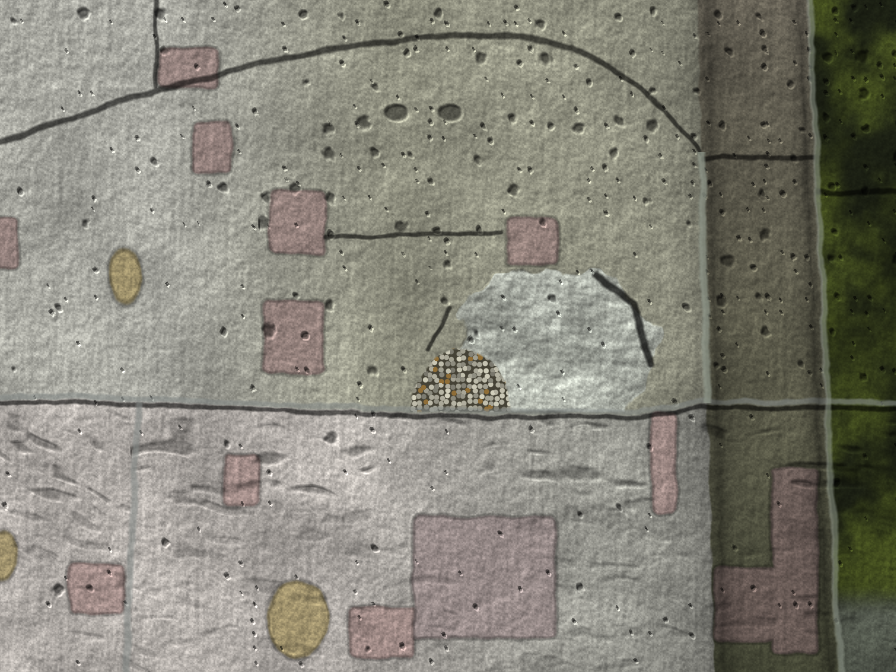
Write a Shadertoy shader that draws this texture.

```glsl
// Weathered sandstone: a curved pier, a pilaster and a mossy recess.
// Noise relief is lit from the upper left; joints, repairs and cracks
// are distance fields. Units: 5.76 per canvas height, y down.
float hash(vec2 p) {
  vec3 q = fract(p.xyx * vec3(.1031, .103, .0973));
  q += dot(q, q.yzx + 33.33);
  return fract((q.x + q.y) * q.z);
}
float noise(vec2 p) {
  vec2 i = floor(p), f = fract(p), e = vec2(1, 0);
  f *= f * (3. - 2. * f);
  return mix(mix(hash(i), hash(i + e), f.x), mix(hash(i + e.yx), hash(i + 1.), f.x), f.y);
}
float fbm(vec2 p) {
  float sum = 0., amp = .5;
  for (int i = 0; i < 4; i++, amp *= .5) {
    sum += amp * noise(p);
    p = mat2(1.6, 1.2, -1.2, 1.6) * p + 7.3;
  }
  return sum;
}
float fill(float d) { return 1. - smoothstep(-.012, .012, d); }
float stroke(float d, float w) { return 1. - smoothstep(w * .4, w + .012, abs(d)); }
float box(vec2 p, vec4 b) {
  vec2 d = abs(p - b.xy) - b.zw + .05;
  return length(max(d, 0.)) + min(max(d.x, d.y), 0.) - .05;
}
float oval(vec2 p, vec4 b) { return (length((p - b.xy) / b.zw) - 1.) * min(b.z, b.w); }
float seg(vec2 p, vec4 s) {
  vec2 a = p - s.xy, d = s.zw - s.xy;
  return length(a - d * clamp(dot(a, d) / dot(d, d), 0., 1.));
}
// Scattered holes, at most one per cell
float pits(vec2 q, float density) {
  vec2 id = floor(q), c = .3 + .4 * vec2(hash(id + 3.), hash(id + 17.));
  float r = mix(.07, .22, pow(hash(id + 41.), 3.));
  float d = length(fract(q) - c) + .1 * noise(q * 9.) - .05;
  return step(hash(id), density) * (1. - smoothstep(r * .5, r + .04, d));
}
float holes(vec2 p) {
  float many = max(step(6.05, p.x) * step(p.y, 3.4), .6 * step(p.y, 2.3) * smoothstep(1.8, 3.2, p.x));
  float h = max(pits(p * 3.3, .12 + .4 * many), pits(p * 8. + 40., .07 + .2 * many));
  return max(h, fill(oval(vec2(abs(p.x - 3.63), p.y), vec4(.23, .97, .1, .07))));
}
float hollow(vec2 p) {
  float d = oval(p, vec4(4.75, 3.02, .83, .72)) + .35 * (fbm(p * 3.5) - .47);
  return fill(max(d, p.y - 3.53));
}
// Worn bedding streaks of the lower course
float erosion(vec2 p) {
  float tilt = p.x < 1.12 ? .45 : .03;
  float n = noise(vec2(p.x * 2.6, (p.y - tilt * p.x) * 13. + 2. * noise(p * 3.)));
  float low = smoothstep(3.5, 3.65, p.y) * (1. - .6 * smoothstep(4.1, 4.5, p.y));
  return low * smoothstep(.62, .85, n) * smoothstep(.3, .55, noise(p * vec2(7, 12)));
}
float relief(vec2 p) {
  float h = fbm(p * 3.) * .3 + fbm(p * 13.) * .24 + noise(p * 45.) * .08;
  h += noise(p * vec2(24, 2.5)) * .09 + hollow(p) * (fbm(p * vec2(4, 7)) * .8 - .35);
  return h - .35 * holes(p) - .22 * erosion(p);
}
void inlay(inout vec3 col, float d, vec3 tint) {
  col = mix(col, tint, .85 * fill(d)) * (1. - .25 * stroke(d, .018));
}
vec3 pebbles(vec2 q) {
  float best = 9., tone = 0.;
  for (int k = 0; k < 9; k++) {
    vec2 c = floor(q) + vec2(k % 3, k / 3) - 1.;
    float d = length(c + .2 + .6 * vec2(hash(c), hash(c + 9.)) - q);
    if (d < best) { best = d; tone = hash(c + 23.); }
  }
  vec3 stone = tone > .93 ? vec3(.56, .43, .22) : vec3(.78, .77, .7) * (.6 + .5 * tone);
  return mix(stone, vec3(.27, .26, .21), smoothstep(.35, .6, best));
}
void mainImage(out vec4 fragColor, in vec2 fragCoord) {
  vec2 p = vec2(fragCoord.x, iResolution.y - fragCoord.y) / iResolution.y * 5.76;
  vec2 w = p + .06 * vec2(fbm(p * 5.) - .47, fbm(p * 5. + 31.) - .47);
  float corner = w.x - 5.98 - .025 * p.y, edge = w.x - 6.88 - .045 * p.y;
  float pier = fill(corner), recess = 1. - fill(edge - .05);
  float arch = w.y - .3 - (p.x < 4. ? .92 * pow(1. - p.x / 4., 1.6) : pow(p.x / 2. - 2., 2.6));
  float bed = w.y - 3.42 - .13 * smoothstep(0., 4.5, p.x) + .08 * smoothstep(5.4, 6.1, p.x);
  // Stone colours
  vec3 col = mix(vec3(.64, .64, .61), vec3(.57, .57, .505), smoothstep(1.2, 3.6, p.x));
  vec3 lower = mix(vec3(.69, .67, .65), vec3(.59, .59, .56), smoothstep(2.5, 5.4, p.x));
  col = mix(lower, col, fill(bed)) * (1. - .13 * smoothstep(5.2, 6.1, p.x));
  col = mix(mix(vec3(.43, .41, .36), vec3(.33, .33, .265), p.y / 4.), col, pier);
  vec3 moss = mix(vec3(.1, .115, .07), vec3(.26, .3, .12), smoothstep(.25, .7, fbm(p * 2.3)));
  col = mix(col, mix(moss, vec3(.31, .33, .29), smoothstep(5., 5.3, p.y)), recess);
  col *= .8 + .42 * fbm(p * 1.7 + 12.);
  col = mix(col, vec3(.69, .71, .68) * (.72 + .55 * fbm(p * 3.)), .8 * hollow(p));
  // Repairs in pink and ochre stone
  vec3 pink = vec3(.57, .485, .47), ochre = vec3(.62, .56, .39);
  vec4 slabs[10] = vec4[10](
    vec4(1.82, 1.27, .17, .22), vec4(2.55, 1.91, .24, .28), vec4(4.56, 2.07, .22, .21),
    vec4(2.52, 2.89, .26, .31), vec4(.03, 2.08, .13, .22), vec4(1.61, .58, .25, .17),
    vec4(.83, 5.04, .24, .22), vec4(5.69, 3.97, .11, .44), vec4(2.07, 4.11, .15, .22),
    vec4(3.28, 5.42, .28, .22));
  for (int i = 0; i < 10; i++) inlay(col, box(w, slabs[i]), pink * (1. + .1 * step(3.5, p.y)));
  inlay(col, box(w, vec4(4.15, 4.95, .61, .52)), vec3(.58, .525, .52));
  inlay(col, min(box(w, vec4(6.82, 4.8, .2, .8)), box(w, vec4(6.56, 5.18, .44, .32))), pink * .76);
  inlay(col, min(oval(w, vec4(1.07, 2.37, .13, .24)), oval(w, vec4(.02, 4.76, .13, .21))), ochre);
  inlay(col, oval(w, vec4(2.55, 5.3, .26, .33)), ochre);
  // Relief light and pebble fill
  vec2 e = vec2(.009, .014);
  col *= clamp(1. + 1.5 * (relief(p + e) - relief(p - e)), .45, 1.5);
  col *= (1. - .4 * holes(p) - .25 * erosion(p)) * (.91 + .18 * noise(p * 80.));
  col = mix(col, pebbles(p * 21.), fill(max(oval(w, vec4(3.95, 3.5, .43, .5)), p.y - 3.53)));
  // Cracks, joints and seams
  float crack = min(seg(w, vec4(2.8, 2.04, 4.3, 1.98)), seg(w, vec4(3.66, 3, 3.86, 2.65)));
  float lip = min(seg(w, vec4(5.12, 2.36, 5.43, 2.62)), seg(w, vec4(5.43, 2.62, 5.58, 3.12)));
  col *= (1. - .6 * stroke(crack, .018)) * (1. - .7 * stroke(lip, .035));
  float gap = max(stroke(arch, .03) * pier, stroke(w.x - 1.34, .018) * fill(arch));
  gap = max(gap, stroke(w.y - 1.36, .022) * (1. - pier) * (1. - recess));
  gap = max(gap, max(stroke(bed - .025, .02), recess * stroke(w.y - 1.65, .025)));
  float mortar = max(stroke(bed + .025, .025), stroke(w.x - 1.34 + .045 * p.y, .03) * (1. - fill(bed)));
  col = mix(col * (1. - .58 * gap), vec3(.52, .54, .53), .6 * mortar);
  col *= 1. - .35 * exp(-9. * abs(corner - .08)) - .4 * exp(-14. * abs(edge + .03));
  float seam = max(stroke(corner, .035) * step(1.3, p.y) * step(p.y, 3.45), .75 * stroke(edge - .06, .03));
  fragColor = vec4(mix(col, vec3(.56, .59, .54), .75 * seam), 1);
}
```
